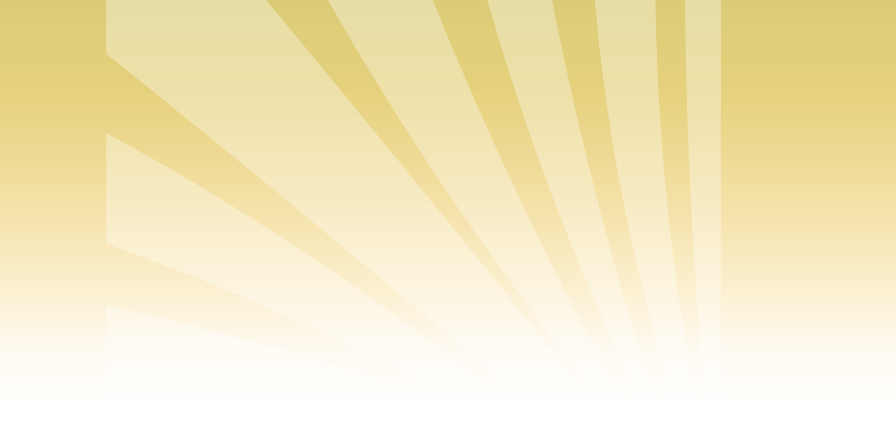
This background is drawn by a WebGL 2 fragment shader. Its source:

```glsl
#version 300 es
precision highp float;
// Pale sunburst panel over a gold sky that fades to white at the foot.
// The sky blends colour stops by depth; the beams are a translucent white
// panel with gaps cut between pairs of gently curved (quadratic) edges.

uniform vec2 u_resolution;
out vec4 outColor;

// Lengths are in canvas heights; depth runs down from the top.
const float CANVAS_ASPECT = 2.0;
const float PANEL_LEFT = 0.237;
const float PANEL_RIGHT = 1.609;
const float BEAM_OPACITY = 0.33;

const int STOP_COUNT = 7;
const float STOP_DEPTH[STOP_COUNT] = float[](0.0, 0.2, 0.33, 0.5, 0.65, 0.78, 0.91);
const vec3 STOP_COLOR[STOP_COUNT] = vec3[](
    vec3(0.86, 0.80, 0.47), vec3(0.90, 0.82, 0.49), vec3(0.93, 0.85, 0.57),
    vec3(0.965, 0.895, 0.69), vec3(0.985, 0.94, 0.82),
    vec3(0.998, 0.98, 0.945), vec3(1.0));

// Edge pairs as (start, slope, bend).
const int TOP_GAPS = 4;
const vec3 TOP_EDGES[2 * TOP_GAPS] = vec3[](
    vec3(0.594, 0.83, -0.02), vec3(0.732, 0.566, 0.13),
    vec3(0.966, 0.402, 0.08), vec3(1.088, 0.283, 0.11),
    vec3(1.232, 0.197, 0.068), vec3(1.328, 0.084, 0.126),
    vec3(1.463, 0.015, 0.095), vec3(1.529, 0.009, 0.046));
const int SIDE_GAPS = 2;
const vec3 SIDE_EDGES[2 * SIDE_GAPS] = vec3[](
    vec3(0.12, 0.80, 0.03), vec3(0.297, 0.54, 0.14),
    vec3(0.544, 0.36, 0.10), vec3(0.682, 0.22, 0.08));

// Smooth step one pixel wide, from a signed distance.
float coverage(float dist) {
    return clamp(dist * u_resolution.y + 0.5, 0.0, 1.0);
}

// Approximate signed distance of "across" past a curved edge at "along".
float pastEdge(vec3 edge, float along, float across) {
    float position = edge.x + along * (edge.y + along * edge.z);
    float slope = edge.y + 2.0 * edge.z * along;
    return (across - position) / sqrt(1.0 + slope * slope);
}

float gapMask(vec3 nearEdge, vec3 farEdge, float along, float across) {
    float inside = min(pastEdge(nearEdge, along, across),
                       -pastEdge(farEdge, along, across));
    return coverage(inside);
}

vec3 skyColor(float depth) {
    vec3 color = STOP_COLOR[0];
    for (int i = 1; i < STOP_COUNT; i++) {
        float blend = (depth - STOP_DEPTH[i - 1]) / (STOP_DEPTH[i] - STOP_DEPTH[i - 1]);
        color = mix(color, STOP_COLOR[i], clamp(blend, 0.0, 1.0));
    }
    return color;
}

float beamMask(float x, float depth) {
    float gaps = 0.0;
    // Gaps that enter through the top edge
    for (int i = 0; i < TOP_GAPS; i++) {
        gaps = max(gaps, gapMask(TOP_EDGES[2 * i], TOP_EDGES[2 * i + 1], depth, x));
    }
    // Gaps that enter through the left side of the panel
    for (int i = 0; i < SIDE_GAPS; i++) {
        gaps = max(gaps, gapMask(SIDE_EDGES[2 * i], SIDE_EDGES[2 * i + 1],
                                 x - PANEL_LEFT, depth));
    }
    float panel = coverage(min(x - PANEL_LEFT, PANEL_RIGHT - x));
    return panel * (1.0 - gaps);
}

void main() {
    vec2 uv = gl_FragCoord.xy / u_resolution;
    float x = uv.x * CANVAS_ASPECT;
    float depth = 1.0 - uv.y;

    vec3 color = skyColor(depth);
    color = mix(color, vec3(1.0), BEAM_OPACITY * beamMask(x, depth));
    outColor = vec4(color, 1.0);
}
```
